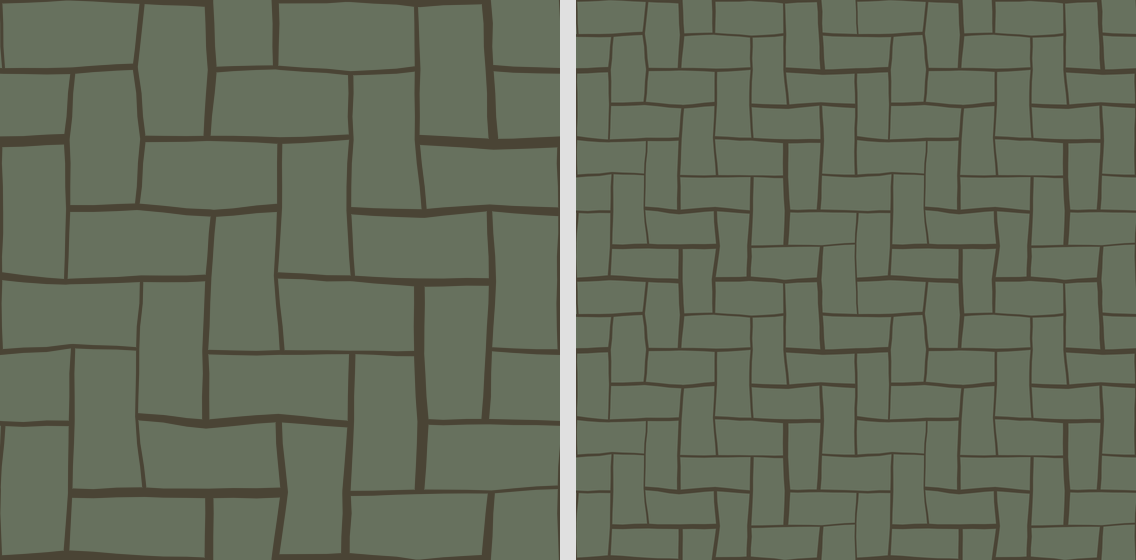
Left: one tile. Right: repeated 2 by 2.
Give the GLSL for this pattern, as a Shadertoy shader.

```glsl
// Herringbone paving: flat green 2:1 bricks with uneven, slightly crooked dark joints.

#define CELLS 8.0            // brick widths across and down, a multiple of 4
#define JOINT_MIN 0.027      // half width of the thinnest joint, in cells
#define JOINT_MAX 0.070      // half width of the widest joint, in cells
#define TAPER 0.010          // change of half width along a joint
#define JITTER 0.062         // shift of the joint corners
#define WOBBLE 0.012         // fine unevenness of the edges
#define WOBBLE_FREQ 3.0      // wobble knots per cell
#define BRICK_COLOR vec3(0.404, 0.443, 0.369)
#define JOINT_COLOR vec3(0.290, 0.267, 0.208)

// Integer hash of a lattice point, three values in 0..1
vec3 hash3(vec2 id, float seed) {
    uvec3 v = uvec3(id, seed) * 1664525u + 1013904223u;
    v.x += v.y * v.z; v.y += v.z * v.x; v.z += v.x * v.y;
    v ^= v >> 16u;
    v.x += v.y * v.z; v.y += v.z * v.x; v.z += v.x * v.y;
    return vec3(v >> 8u) / 16777216.0;
}

// Bilinear noise that wraps at the canvas edge, -1..1
vec2 wrappedNoise(vec2 p) {
    float period = CELLS * WOBBLE_FREQ;
    p *= WOBBLE_FREQ;
    vec2 i = floor(p), f = p - i;
    vec2 a = hash3(mod(i, period), 7.0).xy;
    vec2 b = hash3(mod(i + vec2(1, 0), period), 7.0).xy;
    vec2 c = hash3(mod(i + vec2(0, 1), period), 7.0).xy;
    vec2 d = hash3(mod(i + vec2(1, 1), period), 7.0).xy;
    return 2.0 * mix(mix(a, b, f.x), mix(c, d, f.x), f.y) - 1.0;
}

// Shifted joint corner: position in xy, width change in z
vec3 corner(vec2 id) {
    vec3 h = 2.0 * hash3(mod(id, CELLS), 1.0) - 1.0;
    return vec3(id + JITTER * h.xy, TAPER * h.z);
}

// Half width shared by a whole straight run of joint
float runWidth(vec2 start, float seed) {
    return mix(JOINT_MIN, JOINT_MAX, hash3(mod(start, CELLS), seed).x);
}

// Distance across a mostly horizontal joint from a to b, cut off at its ends
float jointDistance(vec2 p, vec3 a, vec3 b, float halfWidth) {
    float t = (p.x - a.x) / (b.x - a.x);
    if (t < 0.0 || t > 1.0) return 1.0;
    vec3 onLine = mix(a, b, t);
    return abs(p.y - onLine.y) - halfWidth - onLine.z;
}

// Signed distance to the nearest joint, in cells
float herringbone(vec2 p) {
    vec2 base = floor(p);
    float d = 1.0;
    for (int y = -1; y <= 1; y++)
    for (int x = -1; x <= 1; x++) {
        vec2 cell = base + vec2(x, y);
        // 0, 1: left and right half of a lying brick; 2, 3: upper and lower half of a standing one
        float part = mod(cell.x + cell.y, 4.0);
        vec3 here = corner(cell);
        if (part != 3.0) {
            float w = runWidth(cell - vec2(part, 0), 2.0);
            d = min(d, jointDistance(p, here, corner(cell + vec2(1, 0)), w));
        }
        if (part != 1.0) {
            float w = runWidth(cell - vec2(0, mod(part + 2.0, 4.0)), 3.0);
            d = min(d, jointDistance(p.yx, here.yxz, corner(cell + vec2(0, 1)).yxz, w));
        }
    }
    return d;
}

void mainImage(out vec4 fragColor, in vec2 fragCoord) {
    // Cell units, rows counted downwards
    vec2 uv = fragCoord / iResolution.xy;
    vec2 p = CELLS * vec2(uv.x, 1.0 - uv.y);
    p += WOBBLE * wrappedNoise(p);

    float pixel = CELLS / min(iResolution.x, iResolution.y);
    float brick = smoothstep(-0.7 * pixel, 0.7 * pixel, herringbone(p));
    fragColor = vec4(mix(JOINT_COLOR, BRICK_COLOR, brick), 1.0);
}
```
